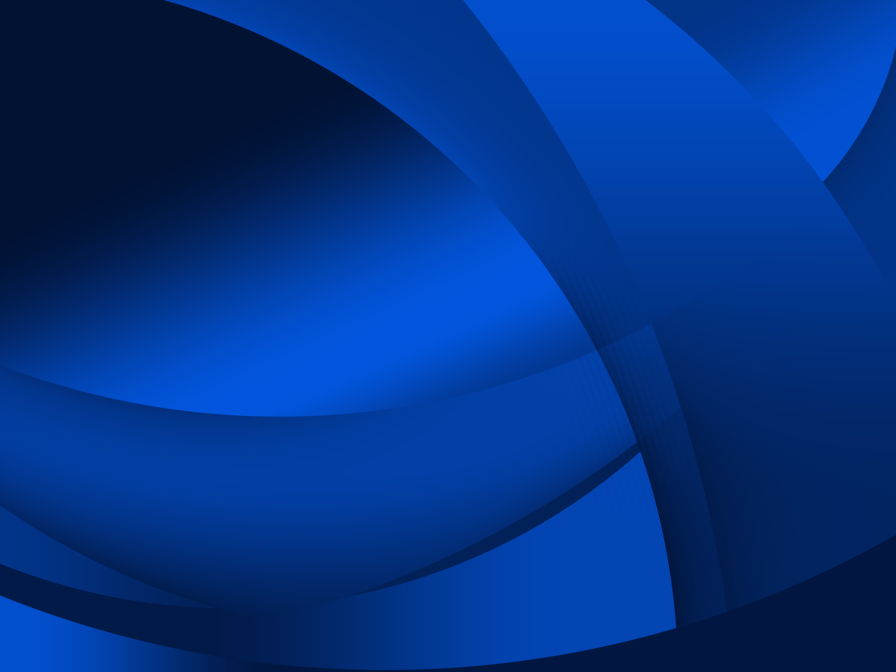
Write a WebGL 1 fragment shader that draws this background.

```glsl
precision highp float;
// Overlapping glossy blue sashes with sweeping curved edges and soft shadows.
// Every edge is an arc of a large circle; each sheet computes one scalar light
// level, the sheets are layered by arc masks, and one ramp gives the colour.
uniform vec2 u_resolution;

// Ends of the colour ramp
const vec3 NIGHT = vec3(0.005, 0.070, 0.200);
const vec3 BRIGHT = vec3(0.010, 0.335, 0.870);

// Arcs: centre x, centre y, radius, in units of canvas height
const vec3 LENS_ARC = vec3(-0.040, -0.010, 1.049);
const vec3 SASH_ARC = vec3(-0.765, -0.168, 1.865);
const vec3 WING_ARC = vec3(0.1835, -0.021, 1.283);
const vec3 CORNER_ARC = vec3(0.889, 1.041, 0.458);
const vec3 FLOOR_ARC = vec3(0.573, 1.538, 1.535);
const vec3 BOWL_ARC = vec3(0.417, 1.554, 1.174);
const vec3 FOLD_ARC = vec3(0.028, 1.548, 1.517);
const vec3 CRESCENT_TOP = vec3(0.628, 1.156, 1.104);
const vec3 CRESCENT_BASE = vec3(0.342, 1.012, 0.917);

// Fine engraved lines
const float LINE_PITCH = 0.0105;
const float LINE_STRENGTH = 0.022;

// Signed distance to an arc's circle, positive outside
float arc(vec2 p, vec3 c) {
  return length(p - c.xy) - c.z;
}

// Antialiased mask of the outer side
float outside(float d) {
  float px = 0.8 / u_resolution.y;
  return smoothstep(-px, px, d);
}

// Smooth 0..1 gradient from point a to point b
float along(vec2 p, vec2 a, vec2 b) {
  vec2 axis = b - a;
  return smoothstep(0.0, 1.0, dot(p - a, axis) / dot(axis, axis));
}

// Soft falloff on either side of an edge
float falloff(float d, float width) {
  return exp(-abs(d) / width);
}

// Everything inside the large left lens
float lensLight(vec2 p, float bowl) {
  float fold = arc(p, FOLD_ARC);
  float top = arc(p, CRESCENT_TOP);
  float base = arc(p, CRESCENT_BASE);

  // Bright bowl, dark at the upper left
  float glow = along(p, vec2(0.128, 0.715), vec2(0.285, 0.368));
  glow *= 1.0 - 0.45 * along(p, vec2(0.292, 0.352), vec2(0.349, 0.226));

  // Band beneath the bowl, shaded at its edges
  float left = 1.0 - smoothstep(0.2, 0.8, p.x);
  float band = mix(0.69, 0.30, smoothstep(0.08, 0.30, bowl));
  band -= 0.26 * left * falloff(bowl, 0.045);
  band -= 0.16 * left * falloff(top, 0.045);
  band -= 0.14 * smoothstep(0.6, 0.9, p.x) * falloff(fold, 0.04);

  // Lower sheet and the thin crescent at the left
  float lower = 0.12 + 0.63 * smoothstep(0.28, 0.84, p.x);
  float crescent = mix(0.50, 0.22, smoothstep(0.0, 0.33, p.x));
  lower = mix(crescent, lower, outside(base));

  float light = mix(band, lower, max(outside(fold), outside(top)));
  return mix(glow, light, outside(bowl));
}

// Narrow sash right of the lens
float sashLight(vec2 p, float lens, float bowl) {
  float high = smoothstep(0.45, 0.75, p.y);
  float light = mix(0.30, 0.52, smoothstep(0.15, 0.70, p.y));
  light += 0.22 * high * falloff(lens, 0.055);
  light -= 0.20 * (1.0 - high) * falloff(lens, 0.035);
  light += 0.09 * outside(bowl) * falloff(bowl, 0.12);
  return light - 0.05 * outside(arc(p, FOLD_ARC));
}

// Wide wing sweeping down the right side
float wingLight(vec2 p, float sash, float bowl) {
  float light = mix(0.28, 0.91, smoothstep(0.25, 1.035, p.y));
  light -= 0.10 * (1.0 - smoothstep(0.3, 0.6, p.y)) * falloff(sash, 0.05);
  return light - 0.04 * outside(bowl) * falloff(sash, 0.09);
}

// Upper right corner behind the wing
float cornerLight(vec2 p) {
  float d = arc(p, CORNER_ARC);
  float inner = mix(0.50, 0.93, along(p, vec2(1.076, 1.0), vec2(1.198, 0.792)));
  float outer = 0.50 - 0.14 * falloff(d, 0.04);
  return mix(inner, outer, outside(d));
}

void main() {
  vec2 p = gl_FragCoord.xy / u_resolution.y;
  float lens = arc(p, LENS_ARC);
  float sash = arc(p, SASH_ARC);
  float bowl = arc(p, BOWL_ARC);

  // Layer the sheets from left to right
  float light = mix(lensLight(p, bowl), sashLight(p, lens, bowl), outside(lens));

  // Faint lines around the crossing of lens and sash
  float window = smoothstep(0.22, 0.36, p.y) * (1.0 - smoothstep(0.56, 0.68, p.y));
  window *= exp(-pow(lens / 0.07, 2.0)) * max(outside(lens), outside(bowl));
  light += LINE_STRENGTH * window * sin(6.2832 * sash / LINE_PITCH);

  light = mix(light, wingLight(p, sash, bowl), outside(sash));
  light = mix(light, cornerLight(p), outside(arc(p, WING_ARC)));

  // Ground below the sheets, lit at the left
  float ground = mix(0.90, 0.08, smoothstep(0.03, 0.42, p.x));
  light = mix(light, ground, outside(arc(p, FLOOR_ARC)));

  gl_FragColor = vec4(mix(NIGHT, BRIGHT, clamp(light, 0.0, 1.0)), 1.0);
}
```
